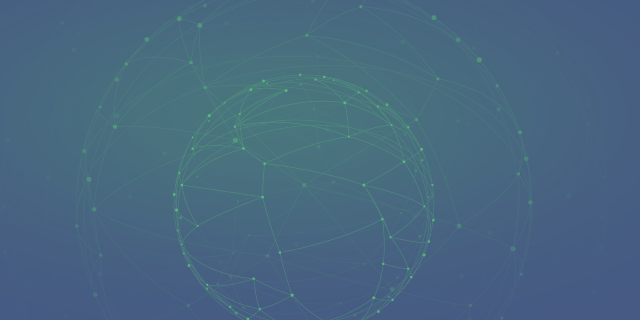
Write a WebGL 2 fragment shader that draws this background.

```glsl
#version 300 es
precision highp float;
// Nested wireframe globes of linked nodes over a soft teal and blue glow.

uniform vec2 u_resolution;
out vec4 outColor;

float hash(float n) { return fract(sin(n * 12.9898) * 43758.547); }

// Jittered golden-spiral point on the unit sphere, crowded toward the rim
vec3 node(float i, float count, float seed) {
  float y = 1.0 - 2.0 * (i + 0.1 + 0.8 * hash(i + seed)) / count;
  float turn = 2.39996 * i + seed + 0.6 * (hash(i * 1.7 + seed) - 0.5);
  vec3 v = vec3(sqrt(1.0 - y * y) * vec2(cos(turn), sin(turn)), y).xzy;
  return normalize(v * vec3(1.0, 1.0, 0.6));
}

// Antialiased coverage of a shape that extends to the given half width
float cover(float dist, float halfWidth) {
  return clamp((halfWidth - dist) * u_resolution.y + 0.5, 0.0, 1.0);
}

// Projected distance from a surface point to the great circle of normal n
float circleDistance(vec3 s, vec3 n) {
  vec2 slope = n.xy - n.z * s.xy / s.z;
  return abs(dot(s, n)) / max(length(slope), 0.02);
}

// Great-circle link between nodes a and b, drawn on the hemisphere of s
float link(vec3 s, vec3 a, vec3 b, float radius) {
  vec3 n = normalize(cross(a, b));
  if (dot(cross(n, a), s) < 0.0 || dot(cross(b, n), s) < 0.0) return 0.0;
  return cover(circleDistance(s, n) * radius, 0.001);
}

// Returns line strength in x and node strength in y
vec2 globe(vec2 p, float radius, float count, float seed, float dotSize) {
  vec2 q = (p - vec2(0.95, 0.36)) / radius;
  float r = length(q);
  if (r > 1.04) return vec2(0.0);
  bool inside = r < 1.0;
  float z = sqrt(max(1.0 - r * r, 0.0004));
  vec3 front = vec3(q, z), back = vec3(q, -z);

  // Outline, wide arcs over the crown and a bundle of arcs along the rim
  float lines = 0.6 * cover(abs(r - 0.997) * radius, 0.001);
  if (inside) {
    for (float k = 0.0; k < 2.0; k++) {
      vec3 n = normalize(vec3(0.05 - 0.13 * k, 0.76, -0.65 + 0.07 * k));
      lines = max(lines, 0.65 * cover(circleDistance(front, n) * radius, 0.001));
    }
    for (float k = 0.0; k < 6.0; k++) {
      float turn = 2.4 * k + seed;
      vec3 n = normalize(vec3((0.2 + 0.06 * k) * vec2(cos(turn), sin(turn)), 1.0));
      lines = max(lines, 0.6 * cover(circleDistance(front, n) * radius, 0.001));
    }
  }

  // Nodes and links to their spiral neighbours
  float dots = 0.0;
  for (float i = 0.0; i < count; i++) {
    vec3 a = node(i, count, seed);
    float depth = mix(0.25, 1.0, smoothstep(-0.5, 0.1, a.z));
    float size = dotSize * (0.7 + 0.5 * hash(i + 3.0));
    dots = max(dots, depth * cover(length(q - a.xy) * radius, size));
    if (!inside) continue;
    for (float k = 0.0; k < 3.0; k++) {
      float j = i + (k < 1.0 ? 5.0 : k < 2.0 ? 8.0 : 13.0);
      if (j >= count || hash(i + 31.0 * k + seed) < 0.2) continue;
      vec3 b = node(j, count, seed);
      lines = max(lines, 0.85 * link(front, a, b, radius));
      lines = max(lines, 0.2 * link(back, a, b, radius));
    }
  }
  return vec2(lines, dots);
}

void main() {
  vec2 p = gl_FragCoord.xy / u_resolution.y;

  // Background glow, strongest above the middle
  vec2 g = (p - vec2(0.84, 0.64)) / vec2(0.96, 0.42);
  vec3 color = mix(vec3(0.274, 0.35, 0.515), vec3(0.288, 0.46, 0.492), exp(-dot(g, g)));

  // Globes from the faint outermost to the bright inner one
  vec3 green = vec3(0.34, 0.76, 0.47);
  float fade = mix(0.5, 1.0, smoothstep(0.0, 0.75, p.y));
  vec2 outer = globe(p, 0.95, 70.0, 7.3, 0.007);
  vec2 middle = globe(p, 0.713, 84.0, 2.1, 0.0068);
  vec2 inner = globe(p, 0.407, 96.0, 4.6, 0.0042);
  color = mix(color, green, fade * max(outer.x * 0.04, outer.y * 0.1));
  color = mix(color, green, fade * max(middle.x * 0.22, middle.y * 0.5));
  color = mix(color, green, max(inner.x * 0.42, inner.y * 0.9));
  outColor = vec4(color, 1.0);
}
```
